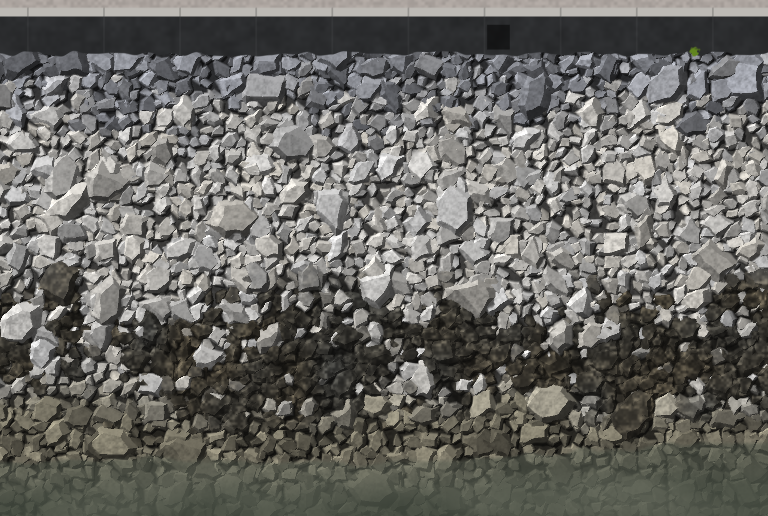
Give the GLSL for this texture, as a Shadertoy shader.

```glsl
// A sunlit riprap bank below a dark quay wall, running down through weed to water.
// Stones are faceted height fields scattered on four grids; the tallest one shows,
// lit from the upper left with short cast shadows and tinted by height on the bank.
#define ROCK_SIZE 0.023
#define LAYER_GROWTH 1.5
#define WALL_BASE 0.896
#define WALL_TOP 0.968
#define PANEL_WIDTH 0.1475
#define WEED_CENTRE 0.31
#define WEED_HALF 0.125
#define WATER_LEVEL 0.106
#define SUN vec3(-0.5, 0.58, 0.7)
#define AMBIENT 0.27
#define SUNLIGHT 0.77

struct Rock { float height; vec2 slope; vec4 seed; vec2 centre; };

vec4 hash4(vec2 p) {
  vec4 q = fract(p.xyxy * vec4(0.1031, 0.103, 0.0973, 0.1099));
  q += dot(q, q.wzxy + 33.33);
  return fract((q.xxyz + q.yzzw) * q.zywx);
}

float noise(vec2 p) {
  vec2 i = floor(p), f = fract(p);
  f = f * f * (3.0 - 2.0 * f);
  return mix(mix(hash4(i).x, hash4(i + vec2(1, 0)).x, f.x),
             mix(hash4(i + vec2(0, 1)).x, hash4(i + 1.0).x, f.x), f.y);
}

float fbm(vec2 p) {
  return 0.6 * noise(p) + 0.4 * noise(p * 2.3 + 7.3);
}

// Tallest stone over p: each is the lowest of a tilted top and six side planes
Rock rocksAt(vec2 p) {
  Rock best = Rock(0.0, vec2(0), vec4(0.5), p);
  float size = ROCK_SIZE, share = 1.0;
  for (int layer = 0; layer < 4; layer++) {
    vec2 q = p / size + float(layer) * 17.3 + 40.0;
    for (int k = 0; k < 9; k++) {
      vec2 cell = floor(q) + vec2(k % 3 - 1, k / 3 - 1);
      vec4 seed = hash4(cell + float(layer) * 91.0);
      vec2 d = q - cell - 0.5 - (seed.xy - 0.5) * 0.6;
      if (fract(seed.x * 57.0) > share || dot(d, d) > 0.8) continue;
      vec2 slope = (seed.yw - 0.5) * 0.7;
      float height = 0.32 + 0.2 * seed.w + dot(slope, d);
      for (int side = 0; side < 6; side++) {
        float s = float(side), vary = fract(seed.w * 7.0 + s * 0.618 + seed.z * 3.0);
        float angle = seed.z * 6.283 + s * 1.047 + (vary - 0.5) * 0.6;
        vec2 dir = vec2(cos(angle), sin(angle));
        float steep = 1.2 + 2.0 * fract(vary * 5.7);
        float radius = 0.54 + 0.1 * cos(s * 2.094) + 0.16 * (vary - 0.5);
        float plane = (radius - dot(dir, d)) * steep;
        if (plane < height) { height = plane; slope = -dir * steep; }
      }
      if (height * size > best.height)
        best = Rock(height * size, slope, seed, p + (cell + 0.5 - q) * size);
    }
    size *= LAYER_GROWTH;
    share *= 0.75 - 0.25 * float(layer);
  }
  return best;
}

vec3 bank(vec2 p) {
  vec2 q = p + 0.006 * (vec2(noise(p * 55.0), noise(p * 55.0 + 19.0)) - 0.5);
  Rock rock = rocksAt(q);
  vec4 seed = rock.seed;
  vec3 sun = normalize(SUN);
  float grain = fbm(p * 150.0), patches = fbm(rock.centre * 9.0) - 0.5;

  // Sunlight, cast shadow and dark gaps
  float shade = 0.0;
  for (float reach = 0.006; reach < 0.015; reach += 0.007) {
    float ray = rock.height + reach * sun.z / length(sun.xy);
    float blocker = rocksAt(q + normalize(sun.xy) * reach).height;
    shade = max(shade, smoothstep(-0.001, 0.004, blocker - ray));
  }
  vec3 normal = normalize(vec3(-rock.slope * 0.6 + (grain - 0.5) * 0.5, 1));
  float light = AMBIENT + SUNLIGHT * max(dot(normal, sun), 0.0) * (1.0 - 0.85 * shade);
  light *= mix(0.35, 1.0, smoothstep(0.0, 0.008, rock.height));

  // Pale stone, slate near the wall and brown near the water
  float y = rock.centre.y, tone = 0.75 + 0.5 * seed.y;
  vec3 stone = mix(vec3(0.89), vec3(0.9, 0.88, 0.84), seed.x) * (0.5 + 0.45 * tone);
  float slate = smoothstep(0.73, 0.86, y + patches * 0.16 + (seed.z - 0.5) * 0.12);
  stone = mix(stone, vec3(0.59, 0.6, 0.63) * tone, slate);
  float wet = smoothstep(0.27, 0.17, y + patches * 0.1);
  stone = mix(stone, vec3(0.54, 0.52, 0.45) * tone, wet);
  vec3 colour = stone * light * (0.85 + 0.3 * grain);

  // Weed clumps with fine glints
  float band = 1.0 - abs(y - WEED_CENTRE - 0.02 * smoothstep(0.9, 1.4, p.x)) / WEED_HALF;
  float weed = smoothstep(-0.1, 0.1, band * 0.5 + patches * 1.3 + (seed.z - 0.7) * 0.8);
  weed *= smoothstep(-0.5, 0.15, band) * 0.95;
  float tufts = noise(p * 190.0) * noise(p * 95.0 + 5.0);
  vec3 frond = mix(vec3(0.19, 0.19, 0.18), vec3(0.22, 0.2, 0.16), noise(p * 14.0));
  return mix(colour, frond * (0.2 + light * (0.5 + 2.2 * tufts)), weed);
}

vec3 quay(vec2 p) {
  float seam = abs(fract((p.x - 0.054) / PANEL_WIDTH + 0.5) - 0.5) * PANEL_WIDTH;
  float joint = smoothstep(0.0025, 0.0008, seam);
  vec3 wall = vec3(0.168, 0.173, 0.18) * (0.85 + 0.3 * fbm(p * 45.0)) + 0.03 * joint;
  vec2 hatch = abs(p - vec2(0.966, 0.928)) - vec2(0.022, 0.024);
  wall *= mix(0.5, 1.0, smoothstep(-0.001, 0.001, max(hatch.x, hatch.y)));
  vec3 kerb = vec3(0.74, 0.73, 0.71) * (1.0 - 0.2 * joint);
  vec3 paving = vec3(0.67, 0.64, 0.62) * (0.94 + 0.12 * noise(p * 150.0));
  vec3 colour = mix(wall, kerb, smoothstep(-0.0015, 0.0015, p.y - WALL_TOP));
  return mix(colour, paving, smoothstep(0.983, 0.987, p.y));
}

vec3 scene(vec2 p) {
  float edge = WALL_BASE + 0.012 * (noise(p * vec2(42, 8)) - 0.5);
  vec3 colour = mix(bank(p), quay(p), smoothstep(-0.0015, 0.0015, p.y - edge));
  float sprig = length(p - vec2(1.346, 0.899)) + 0.008 * noise(p * 230.0);
  colour = mix(colour, vec3(0.38, 0.52, 0.12), smoothstep(0.014, 0.009, sprig));

  // Shallow murky water over the lowest stones
  float shore = WATER_LEVEL + 0.034 * smoothstep(0.75, 1.45, p.x);
  float depth = shore + 0.03 * (fbm(p * 13.0) - 0.5) - p.y;
  vec3 murk = mix(vec3(0.24, 0.27, 0.23), vec3(0.39, 0.41, 0.36), fbm(p * vec2(5, 13)));
  float clarity = mix(0.45, 0.15, smoothstep(0.0, 0.09, depth));
  return mix(colour, mix(murk, colour, clarity), smoothstep(-0.004, 0.008, depth));
}

void mainImage(out vec4 fragColor, in vec2 fragCoord) {
  vec3 a = scene((fragCoord - 0.25) / iResolution.y);
  vec3 b = scene((fragCoord + 0.25) / iResolution.y);
  fragColor = vec4(clamp((a + b) * 0.5, 0.0, 1.0), 1);
}
```
